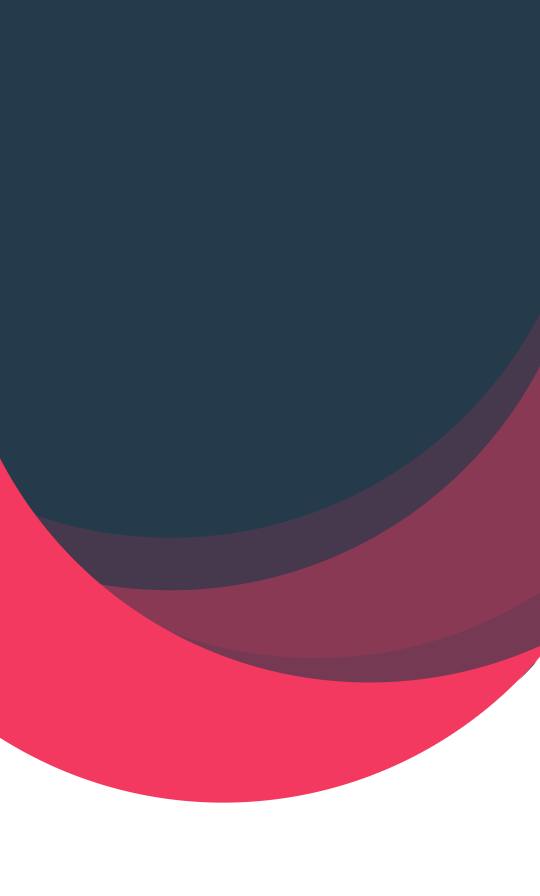
A WebGL 2 fragment shader for this background:

```glsl
#version 300 es
precision highp float;
// Flat overlapping bowls of one radius: a pink bowl on white, and within it
// a second bowl that clips a stack of plum, purple and navy layers.
// Each bowl is a half disc continued straight upward, as a distance function.

#define RADIUS 0.4635
#define WHITE vec3(1.0)
#define PINK vec3(0.953, 0.224, 0.373)
#define DARK_PLUM vec3(0.463, 0.224, 0.329)
#define PLUM vec3(0.541, 0.224, 0.333)
#define PURPLE vec3(0.275, 0.224, 0.306)
#define NAVY vec3(0.145, 0.227, 0.294)

uniform vec2 u_resolution;
out vec4 fragColor;

// Signed distance to a round-bottomed column open at the top
float bowlDistance(vec2 p, vec2 center) {
    vec2 d = p - center;
    return length(vec2(d.x, min(d.y, 0.0))) - RADIUS;
}

// Smooth coverage, one pixel wide at the edge
float coverage(float dist) {
    return clamp(0.5 - dist * u_resolution.y, 0.0, 1.0);
}

float bowl(vec2 p, vec2 center) {
    return coverage(bowlDistance(p, center));
}

void main() {
    // Canvas height is one unit; keep the layout's width at any aspect
    vec2 p = gl_FragCoord.xy / u_resolution.y;
    p.x *= 0.6016 * u_resolution.y / u_resolution.x;

    // Layers inside the clipping bowl, from back to front
    vec3 layers = DARK_PLUM;
    layers = mix(layers, PLUM, bowl(p, vec2(0.3516, 0.7292)));
    layers = mix(layers, PURPLE, bowl(p, vec2(0.1901, 0.8047)));
    layers = mix(layers, NAVY, bowl(p, vec2(0.1901, 0.8633)));

    // Pink bowl on white, with a fine dark rim near the right side
    float pinkDistance = bowlDistance(p, vec2(0.2487, 0.5677));
    vec3 color = mix(WHITE, PINK, coverage(pinkDistance));
    float rim = coverage(abs(pinkDistance - 0.0003) - 0.0005);
    rim *= smoothstep(0.576, 0.586, p.x) * (1.0 - smoothstep(0.594, 0.600, p.x));
    color = mix(color, DARK_PLUM, rim * step(p.y, 0.5));

    // The layered bowl lies on top
    color = mix(color, layers, bowl(p, vec2(0.4115, 0.7018)));
    fragColor = vec4(color, 1.0);
}
```
